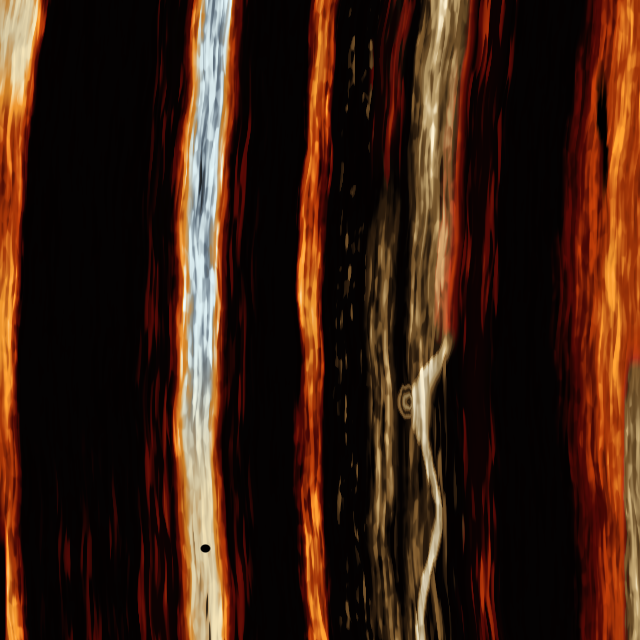
Reproduce this texture procedurally as a three.js fragment shader.

```glsl
varying vec2 vUv;

vec3 hash3(vec2 cell) {
  vec3 k = vec3(dot(cell, vec2(127.1, 311.7)), dot(cell, vec2(269.5, 183.3)), dot(cell, vec2(113.5, 271.9)));
  return fract(sin(k) * 43758.545);
}

// Smooth cellular noise: jittered cells blended by distance
float cellular(vec2 p) {
  vec2 base = floor(p);
  float sum = 0.0, weight = 0.0;
  for (int j = -1; j <= 1; j++) {
    for (int i = -1; i <= 1; i++) {
      vec2 cell = base + vec2(float(i), float(j));
      vec3 h = hash3(cell);
      vec2 d = cell + h.xy - p;
      float w = exp(-6.0 * dot(d, d));
      sum += w * h.z;
      weight += w;
    }
  }
  return sum / weight;
}

float band(float x, float left, float right, float soft) {
  return smoothstep(left - soft, left + soft, x) * (1.0 - smoothstep(right - soft, right + soft, x));
}

// Five-step mineral ramp starting at near black
vec3 ramp(float t, vec3 low, vec3 mid, vec3 high, vec3 top) {
  vec3 c = mix(vec3(0.015, 0.006, 0.006), low, smoothstep(0.04, 0.25, t));
  c = mix(c, mid, smoothstep(0.25, 0.5, t));
  c = mix(c, high, smoothstep(0.5, 0.75, t));
  return mix(c, top, smoothstep(0.75, 1.0, t));
}

void main() {
  float x = vUv.x, y = vUv.y;

  // All bands share one gentle bow with a slight wobble
  float u = x - 0.08 * (y - 0.4) * (y - 0.4);
  u += 0.0022 * sin(y * 17.0 + x * 9.0) + 0.0012 * sin(y * 41.0 + x * 23.0);

  // Vertical grain at three widths
  float fine = cellular(vec2(u * 240.0, y * 17.0));
  float thin = cellular(vec2(u * 115.0 + 40.0, y * 6.0));
  float broad = cellular(vec2(u * 38.0 + 9.0, y * 5.0 + 3.0));
  float mottle = cellular(vec2(u * 170.0, y * 55.0));
  float grain = 0.45 * fine + 0.35 * thin + 0.2 * mottle - 0.5;
  float streak = smoothstep(0.45, 0.85, 0.5 * fine + 0.5 * thin);
  float fray = 0.012 * grain + 0.005 * (broad - 0.5);

  // Left border band
  float leftEdge = 0.027 + 0.012 * smoothstep(0.6, 1.0, y) - u + fray;
  float fire = smoothstep(-0.01, 0.016, leftEdge) * (0.6 + 0.5 * grain + 0.1 * sin(y * 14.0 + 1.0));
  fire += 0.3 * smoothstep(0.005, 0.025, leftEdge) * smoothstep(0.75, 0.95, y);
  fire *= 1.0 - band(x, -0.1, 0.009, 0.003) * (1.0 - smoothstep(0.12, 0.24, y));

  // Pale band with glowing rims
  float rim = 0.041 - abs(u - 0.312) + fray;
  float pale = smoothstep(-0.012, 0.024, rim - 0.004 * smoothstep(0.3, 0.34, u));
  fire = max(fire, pale * (0.98 + 0.35 * grain));

  // Narrow amber band
  float amber = smoothstep(-0.009, 0.011, 0.018 - abs(u - 0.483) + fray);
  fire = max(fire, amber * (0.53 + 0.08 * cos((y - 0.1) * 15.7) + 0.75 * grain + 0.25 * (broad - 0.5)));

  // Wide red and orange band on the right
  float glow = smoothstep(0.855, 0.975, u + 2.0 * fray + 0.012 * sin(y * 6.0 + 4.0));
  fire = max(fire, glow * (0.61 + 0.45 * grain + 0.15 * (broad - 0.5)));

  // Dim red streaks in the dark areas
  float dim = 0.34 * band(u, 0.715, 0.775, 0.025);
  dim += 0.24 * band(u, 0.22, 0.39, 0.03) + 0.16 * band(u, 0.06, 0.26, 0.04) * (1.0 - smoothstep(0.1, 0.45, y));
  dim += 0.35 * band(u, 0.565, 0.615, 0.012) * smoothstep(0.6, 0.8, y);
  fire = max(fire, dim * (0.25 + streak));

  // Olive strands and sparse flecks
  float lower = 1.0 - smoothstep(0.42, 0.5, y);
  float olive = band(u, 0.574, 0.617, 0.009) * (1.0 - 0.75 * smoothstep(0.55, 0.75, y));
  float earth = olive * (0.36 + 1.1 * grain + 0.3 * (broad - 0.5));
  earth = max(earth, 0.42 * band(u, 0.52, 0.575, 0.015) * smoothstep(0.62, 0.85, 0.6 * fine + 0.4 * mottle));

  // Tan band above, brown pocket with a winding vein below
  float tan0 = band(u + fray, 0.636, 0.703, 0.012);
  float upper = tan0 * (0.54 + 0.16 * smoothstep(0.6, 0.9, y) + 0.8 * grain + 0.2 * (broad - 0.5));
  float path = 0.669 - 0.014 * cos((y - 0.03) * 19.0) + 0.025 * smoothstep(0.38, 0.48, y);
  float side = x - path + fray;
  float pocket = band(x, 0.632, path, 0.008) * (0.33 + 0.8 * grain);
  pocket = max(pocket, band(side, 0.0, 0.05, 0.012) * streak * 0.5);
  float width = 0.008 + 0.012 * exp(-pow((y - 0.38) * 16.0, 2.0));
  pocket = max(pocket, (1.0 - smoothstep(width * 0.4, width * 1.5, abs(side))) * (0.92 + 0.6 * grain));
  float knot = length((vUv - vec2(0.638, 0.372)) * vec2(1.0, 0.8)) + fray;
  pocket = max(pocket, (1.0 - smoothstep(0.012, 0.024, knot)) * (0.5 + 0.2 * sin(knot * 500.0)));
  earth = max(earth, mix(upper, pocket, lower));
  fire = max(fire, band(u + fray, 0.672, 0.712, 0.012) * (1.0 - lower) * (0.42 + 0.6 * grain));

  // Grey fringe at the right border
  float fringe = smoothstep(0.967, 0.987, x + fray) * (1.0 - smoothstep(0.35, 0.52, y));
  earth = max(earth, fringe * (0.66 + 0.7 * grain));
  fire *= 1.0 - 0.8 * fringe;

  vec3 fireColor = ramp(fire, vec3(0.30, 0.03, 0.015), vec3(0.66, 0.21, 0.03), vec3(0.88, 0.55, 0.17), vec3(0.83, 0.77, 0.62));
  vec3 earthColor = ramp(earth, vec3(0.16, 0.10, 0.045), vec3(0.45, 0.32, 0.16), vec3(0.68, 0.57, 0.38), vec3(0.83, 0.79, 0.69));
  vec3 color = max(fireColor, earthColor);

  // Cool core of the pale band, with slate hairlines
  float core = smoothstep(0.012, 0.027, rim + 0.02 * grain) * smoothstep(0.2, 0.5, y);
  color = mix(color, mix(vec3(0.32, 0.42, 0.52), vec3(0.78, 0.86, 0.90), smoothstep(-0.22, 0.12, grain)), 0.85 * core);
  color *= 1.0 - 0.75 * smoothstep(0.02, 0.035, rim) * (1.0 - smoothstep(0.14, 0.26, 0.5 * fine + 0.5 * thin));

  // Dark splits and pits
  float split = length((vUv - vec2(0.941, 0.79)) * vec2(1.0, 0.06) + vec2(fray, 0.0));
  float pit = length((vUv - vec2(0.321, 0.143)) * vec2(1.0, 1.2));
  color *= smoothstep(0.003, 0.008, split) * smoothstep(0.006, 0.009, pit);

  gl_FragColor = vec4(clamp(color * (1.0 + 0.5 * grain), 0.0, 1.0), 1.0);
}
```
